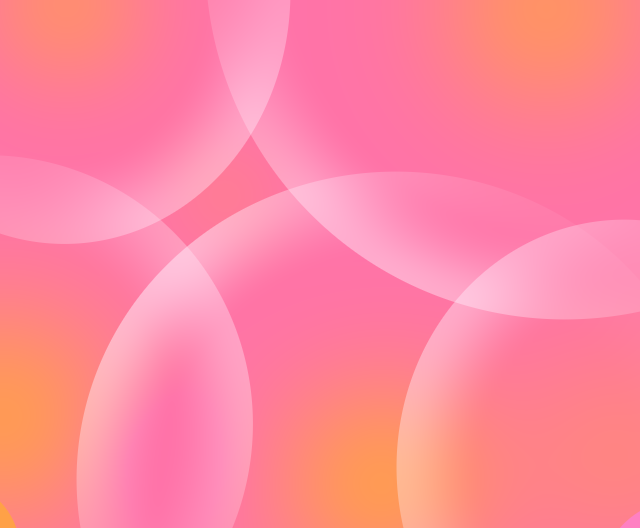
Give the GLSL for this background, as a Shadertoy shader.

```glsl
const vec3 PINK   = vec3(1.0, 0.45, 0.66);
const vec3 ORANGE = vec3(1.0, 0.61, 0.32);
const vec3 LIGHT  = vec3(1.0, 0.94, 0.99);
const vec3 AMBER  = vec3(1.0, 0.63, 0.28);
const vec3 ORCHID = vec3(1.0, 0.50, 0.76);

const float RIM_WIDTH = 0.165;
const float RIM_FLOOR = 0.04;

// Corner discs: centre, radius
const vec3 AMBER_DISC  = vec3(-0.095, -0.043, 0.133);
const vec3 ORCHID_DISC = vec3(1.295, -0.106, 0.161);

// Warm glows: centre, spread, strength (negative cools to pink)
const int GLOW_COUNT = 7;
const vec4 GLOWS[GLOW_COUNT] = vec4[](
    vec4(0.126, 0.992, 0.170, 0.62),
    vec4(1.035, 0.984, 0.215, 0.76),
    vec4(0.008, 0.210, 0.230, 0.95),
    vec4(0.719, 0.084, 0.210, 0.95),
    vec4(1.177, 0.139, 0.235, 0.42),
    vec4(0.427, 0.629, 0.120, 0.20),
    vec4(0.300, 0.130, 0.130, -0.36));

// Bubbles: an ellipse whose rim is brightest towards one side
struct Bubble {
    vec2 centre;
    vec2 radii;
    vec2 lightDir;
    float strength;
    float focus;
};
const int BUBBLE_COUNT = 5;
const Bubble BUBBLES[BUBBLE_COUNT] = Bubble[](
    Bubble(vec2(0.122, 1.014), vec2(0.428, 0.476), vec2(0.71, -0.71), 0.34, 2.0),
    Bubble(vec2(1.070, 1.076), vec2(0.681, 0.681), vec2(-0.50, -0.87), 0.40, 6.0),
    Bubble(vec2(-0.022, 0.197), vec2(0.501, 0.509), vec2(0.95, 0.30), 0.32, 4.0),
    Bubble(vec2(0.750, 0.092), vec2(0.605, 0.583), vec2(-0.80, 0.60), 0.47, 5.0),
    Bubble(vec2(1.182, 0.115), vec2(0.431, 0.469), vec2(-0.85, 0.53), 0.38, 2.0));

// First-order signed distance to an ellipse
float ellipseDistance(vec2 p, vec2 radii) {
    float level = length(p / radii);
    float slope = length(p / (radii * radii));
    return level * (level - 1.0) / max(slope, 1e-3);
}

float coverage(float dist, float pixel) {
    return clamp(0.5 - dist / pixel, 0.0, 1.0);
}

float warmth(vec2 p) {
    float sum = 0.0;
    for (int i = 0; i < GLOW_COUNT; i++) {
        vec2 offset = (p - GLOWS[i].xy) / GLOWS[i].z;
        sum += GLOWS[i].w * exp(-dot(offset, offset));
    }
    return clamp(sum, 0.0, 1.0);
}

float rimLight(Bubble b, vec2 p, float pixel) {
    vec2 q = p - b.centre;
    float dist = ellipseDistance(q, b.radii);
    vec2 facing = q / b.radii;
    facing /= max(length(facing), 1e-3);
    float aim = pow(0.5 + 0.5 * dot(facing, b.lightDir), b.focus);
    float fade = smoothstep(-RIM_WIDTH, 0.0, dist);
    return (RIM_FLOOR + b.strength * aim) * fade * coverage(dist, pixel);
}

void mainImage(out vec4 fragColor, in vec2 fragCoord) {
    float pixel = 1.0 / iResolution.y;
    vec2 p = fragCoord * pixel;

    // Warm base
    vec3 color = mix(PINK, ORANGE, warmth(p));

    // Translucent rims
    for (int i = 0; i < BUBBLE_COUNT; i++) {
        color = mix(color, LIGHT, rimLight(BUBBLES[i], p, pixel));
    }

    // Corner accents
    float amber = coverage(length(p - AMBER_DISC.xy) - AMBER_DISC.z, pixel);
    float orchid = coverage(length(p - ORCHID_DISC.xy) - ORCHID_DISC.z, pixel);
    color = mix(color, AMBER, amber);
    color = mix(color, ORCHID, orchid);

    fragColor = vec4(color, 1.0);
}
```
